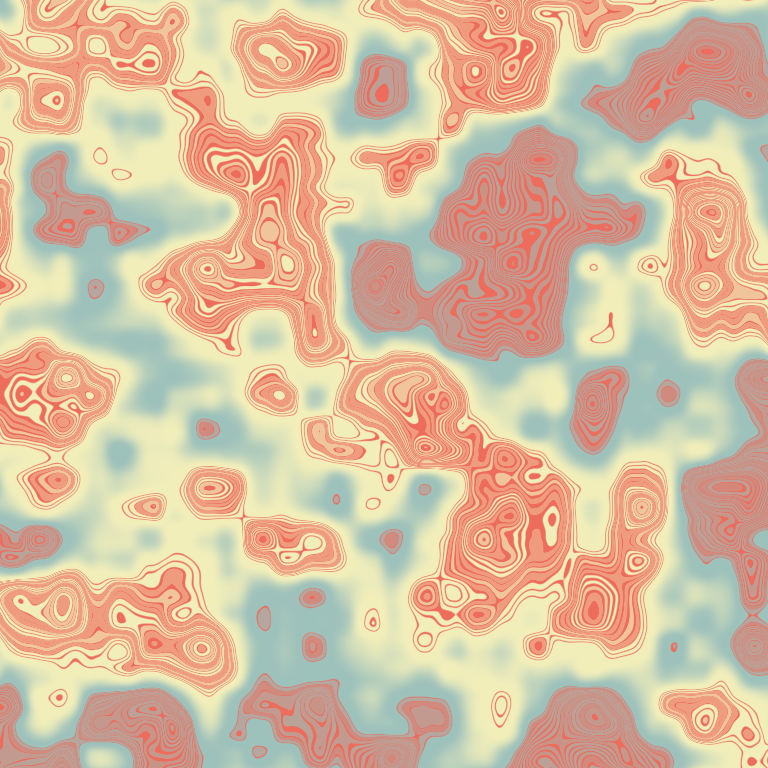
Write a three.js fragment shader that draws this texture.

```glsl
// Contour islands on a soft cream and teal ground. A signed fractal value noise
// tints the ground; where it rises or falls far enough from zero, its height is
// cut into coral contour lines with translucent coral fills between them.
varying vec2 vUv;

const vec3 CREAM = vec3(0.95, 0.935, 0.73);
const vec3 TEAL = vec3(0.615, 0.755, 0.735);
const vec3 CORAL = vec3(0.93, 0.425, 0.36);

const float BASE_CELLS = 7.0;     // noise cells across the canvas
const float GAIN = 0.5;           // strength of each finer octave
const float SHORE = 0.34;         // height at which islands begin
const float GROUND_BLEND = 0.26;  // height range of the cream to teal blend
const float LEVELS = 18.0;        // contour levels per unit of height
const float LINE_THIN = 0.20;     // line share of one level, thinnest
const float LINE_THICK = 0.50;    // line share of one level, thickest
const float EDGE = 0.0012;        // edge softness in canvas units

float hash(vec2 p) {
  return fract(sin(dot(p, vec2(127.1, 311.7))) * 43758.5453);
}

float valueNoise(vec2 p) {
  vec2 i = floor(p);
  vec2 f = p - i;
  vec2 u = f * f * f * (f * (f * 6.0 - 15.0) + 10.0);
  float low = mix(hash(i), hash(i + vec2(1.0, 0.0)), u.x);
  float high = mix(hash(i + vec2(0.0, 1.0)), hash(i + vec2(1.0, 1.0)), u.x);
  return mix(low, high, u.y);
}

// Signed terrain: positive on cream land, negative on teal land.
float terrain(vec2 uv) {
  vec2 p = uv * BASE_CELLS + vec2(3.4, 8.7);
  float sum = 0.0;
  float amp = 1.0;
  for (int octave = 0; octave < 3; octave++) {
    sum += amp * (valueNoise(p) * 2.0 - 1.0);
    p = p * 2.0 + vec2(17.3, 9.6);
    amp *= GAIN;
  }
  return sum;
}

// Coral opacity of the fill at one level; cream land gets three flat steps.
float fillTone(float level, float onCream) {
  if (level < 0.5) return 0.0;
  float r = hash(vec2(level, 4.0 + 9.0 * onCream));
  float creamTone = level < 1.5 ? 0.0 : floor(r * 3.0) * 0.32;
  float tealTone = level < 1.5 ? 0.3 : 0.35 + 0.35 * r;
  return mix(tealTone, creamTone, onCream);
}

void main() {
  float height = terrain(vUv);
  vec2 slope = vec2(terrain(vUv + vec2(EDGE, 0.0)),
                    terrain(vUv + vec2(0.0, EDGE))) - height;
  float soft = clamp(length(slope) * LEVELS, 0.002, 0.5);

  // Blurred ground
  float ground = smoothstep(-GROUND_BLEND, GROUND_BLEND, height);
  vec3 color = mix(TEAL, CREAM, ground);

  // Contour level: each line is centred in its cell, fills change beneath it
  float x = (abs(height) - SHORE) * LEVELS + 0.5;
  float level = floor(x);
  float offset = x - level - 0.5;
  float onCream = step(0.0, height);
  float fill = mix(fillTone(level, onCream), fillTone(level + 1.0, onCream),
                   smoothstep(-soft, soft, offset));

  // Line weight drifts over the canvas, but the shoreline stays thin
  float weight = smoothstep(0.25, 0.75, valueNoise(vUv * 9.0 + 41.0));
  weight *= smoothstep(0.5, 2.5, level);
  float halfWidth = 0.5 * mix(LINE_THIN, LINE_THICK, weight);
  float line = 1.0 - smoothstep(-soft, soft, abs(offset) - halfWidth);
  line *= step(0.0, level);

  color = mix(color, CORAL, max(fill, line));
  gl_FragColor = vec4(color, 1.0);
}
```
